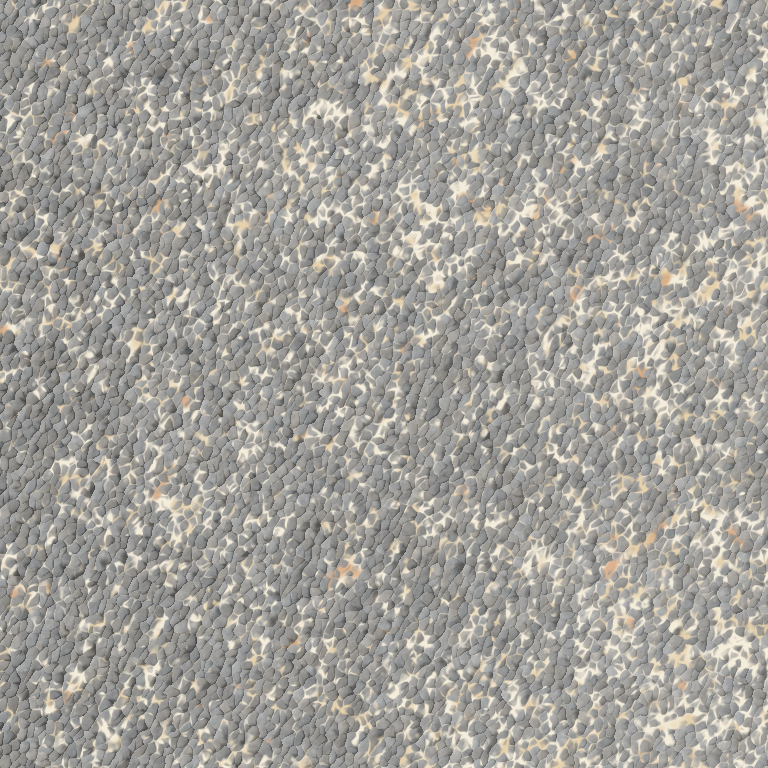
A WebGL 2 fragment shader for this texture:

```glsl
#version 300 es
precision highp float;
// Worn asphalt: packed grey stones, shaded crevices and pale sandy grit.

uniform vec2 u_resolution;
out vec4 fragColor;

const float STONES_ACROSS = 82.0;
const float GRAIN_TILT = 1.05;
const vec3 GRIT_PALE = vec3(0.96, 0.93, 0.86);
const vec3 GRIT_SAND = vec3(0.90, 0.82, 0.68);
const vec3 RUST = vec3(0.82, 0.60, 0.43);
const vec3 WARM_GREY = vec3(1.01, 0.99, 0.955);
const vec3 COOL_GREY = vec3(0.985, 0.995, 1.0);

vec2 hash2(vec2 p) {
  vec3 q = fract(vec3(p.xyx) * vec3(0.1031, 0.1030, 0.0973));
  q += dot(q, q.yzx + 33.33);
  return fract((q.xx + q.yz) * q.zy);
}

float valueNoise(vec2 p) {
  vec2 i = floor(p);
  vec2 f = fract(p);
  vec2 w = f * f * (3.0 - 2.0 * f);
  float low = mix(hash2(i).x, hash2(i + vec2(1.0, 0.0)).x, w.x);
  float high = mix(hash2(i + vec2(0.0, 1.0)).x, hash2(i + vec2(1.0)).x, w.x);
  return mix(low, high, w.y);
}

float fractalNoise(vec2 p) {
  float sum = 0.0;
  float weight = 0.5;
  for (int octave = 0; octave < 3; octave++) {
    sum += weight * valueNoise(p);
    p = mat2(1.6, 1.2, -1.2, 1.6) * p + 17.3;
    weight *= 0.5;
  }
  return sum / 0.875;
}

mat2 rotation(float angle) {
  float c = cos(angle);
  float s = sin(angle);
  return mat2(c, s, -s, c);
}

// Nearest stone: xy = offset from its centre, z = distance to gap, w = random id.
vec4 stoneCell(vec2 p) {
  vec2 base = floor(p);
  float nearest = 9.0;
  float second = 9.0;
  vec2 offset = vec2(0.0);
  float id = 0.0;
  for (int y = -1; y <= 1; y++) {
    for (int x = -1; x <= 1; x++) {
      vec2 cell = base + vec2(x, y);
      vec2 toPoint = p - cell - hash2(cell);
      float d = length(toPoint);
      if (d < nearest) {
        second = nearest;
        nearest = d;
        offset = toPoint;
        id = hash2(cell + 71.7).y;
      } else {
        second = min(second, d);
      }
    }
  }
  return vec4(offset, second - nearest, id);
}

// Share of sandy grit at a point, densest in the gaps.
float gritCover(vec2 p, float gap, float density) {
  float grain = 0.65 * valueNoise(p * 1.45 + 40.0) + 0.35 * valueNoise(p * 0.6 + 90.0);
  return smoothstep(0.51, 0.88, grain + 0.26 * (gap - 0.5) + density);
}

vec3 stoneColour(float id, float fine, float brightness) {
  float tone = brightness + 0.10 * (id - 0.5) + 0.13 * (fine - 0.5);
  return tone * mix(COOL_GREY, WARM_GREY, fract(id * 7.31));
}

void main() {
  vec2 uv = gl_FragCoord.xy / min(u_resolution.x, u_resolution.y);

  // Stones lean along one diagonal and have uneven outlines.
  mat2 tilt = rotation(-GRAIN_TILT);
  vec2 p = tilt * uv * STONES_ACROSS * vec2(1.0);
  p *= vec2(0.85, 1.12);
  vec2 warp = vec2(valueNoise(p * 1.3 + 11.0), valueNoise(p * 1.3 + 57.0)) - 0.5;
  vec4 stone = stoneCell(p + 0.5 * warp + 200.0);
  float gap = 1.0 - smoothstep(0.02, 0.45, stone.z);

  // Broad wear: the right side is paler and holds more grit.
  float wear = fractalNoise(uv * 5.0 + 3.0) - 0.5;
  float side = smoothstep(0.0, 1.0, uv.x) - 0.5;
  float fine = fractalNoise(p * 2.2 + 130.0);
  vec3 colour = stoneColour(stone.w, fine, 0.605 + 0.03 * side + 0.06 * wear);

  // Side lighting and crevices, deeper where the wear is slight.
  float relief = dot(stone.xy, tilt * normalize(vec2(-1.0, 0.4)));
  float depth = mix(0.20, 0.13, side + 0.5);
  colour += 0.09 * relief;
  colour -= depth * gap * smoothstep(-0.15, 0.5, -relief);

  // Grit, with occasional rusty patches.
  float grit = gritCover(p + 300.0, gap, 0.20 * wear + 0.09 * side);
  vec3 gritColour = mix(GRIT_PALE, GRIT_SAND, smoothstep(0.45, 0.9, valueNoise(p * 0.8 + 500.0)));
  float rust = smoothstep(0.83, 0.95, valueNoise(p * 0.35 + 700.0));
  colour = mix(colour, mix(gritColour, RUST, 0.7 * rust), grit);

  // Rare dark stains.
  float stain = smoothstep(0.80, 0.92, fractalNoise(uv * 13.0 + 31.0));
  colour *= 1.0 - 0.2 * stain;

  fragColor = vec4(clamp(colour, 0.0, 1.0), 1.0);
}
```
